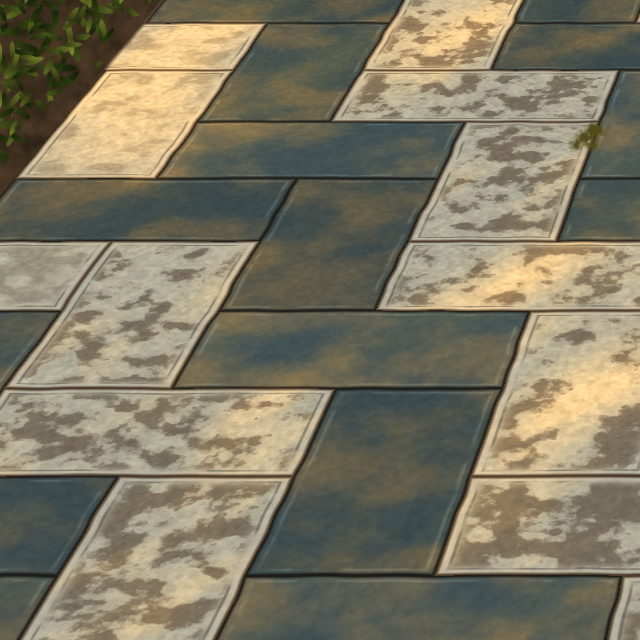
This texture is drawn by a Shadertoy shader. Its source:

```glsl
// Herringbone paving of slate and cream bricks in perspective, with dappled sun and a grass verge.

float hash(vec2 p) {
    vec3 q = fract(p.xyx * 0.1031);
    q += dot(q, q.yzx + 33.33);
    return fract((q.x + q.y) * q.z);
}

float noise(vec2 p) {
    vec2 i = floor(p), f = fract(p);
    f = f * f * (3.0 - 2.0 * f);
    return mix(mix(hash(i), hash(i + vec2(1, 0)), f.x),
               mix(hash(i + vec2(0, 1)), hash(i + vec2(1, 1)), f.x), f.y);
}

float fbm(vec2 p) {
    float sum = 0.0, amp = 0.5;
    for (int i = 0; i < 5; i++) {
        sum += amp * noise(p);
        p = mat2(1.6, 1.2, -1.2, 1.6) * p + 7.3;
        amp *= 0.5;
    }
    return sum / 0.97;
}

// Soft slanting patch of light; size is length and width
float beam(vec2 p, vec2 centre, vec2 size) {
    vec2 d = mat2(0.88, -0.47, 0.47, 0.88) * (p - centre) / size;
    return exp(-dot(d, d));
}

float sunlight(vec2 p) {
    vec2 slant = mat2(0.88, -0.47, 0.47, 0.88) * p;
    float dapple = smoothstep(0.5, 0.85, fbm(slant * vec2(4.0, 13.0) + 3.0));
    float sun = beam(p, vec2(0.22, 0.82), vec2(0.18, 0.11))
              + beam(p, vec2(0.49, 0.89), vec2(0.16, 0.03))
              + beam(p, vec2(0.38, 0.99), vec2(0.20, 0.05))
              + beam(p, vec2(0.72, 0.95), vec2(0.16, 0.05))
              + beam(p, vec2(0.84, 0.575), vec2(0.17, 0.04))
              + beam(p, vec2(0.91, 0.38), vec2(0.18, 0.055))
              + 0.55 * beam(p, vec2(0.56, 0.46), vec2(0.20, 0.025))
              + 0.4 * beam(p, vec2(0.42, 0.60), vec2(0.12, 0.03));
    return clamp(sun * (0.7 + 0.5 * fbm(slant * vec2(8, 30))) + 0.5 * dapple, 0.0, 1.0);
}

// Layers of scattered leaf blades over soil
vec3 verge(vec2 p, float edge) {
    vec3 col = mix(vec3(0.13, 0.11, 0.06), vec3(0.36, 0.26, 0.18), fbm(p * 45.0));
    float cover = smoothstep(0.0, 0.45, edge + 0.4 * (fbm(p * 14.0) - 0.5));
    for (int layer = 0; layer < 3; layer++) {
        vec2 g = p * (30.0 + 6.0 * float(layer)) + 17.0 * float(layer);
        for (int k = 0; k < 9; k++) {
            vec2 cell = floor(g) + vec2(k % 3 - 1, k / 3 - 1);
            float r = hash(cell), turn = 6.283 * hash(cell + 9.1);
            vec2 d = g - cell - vec2(r, hash(cell + 4.7));
            d = mat2(cos(turn), -sin(turn), sin(turn), cos(turn)) * d;
            float leaf = 1.0 - smoothstep(0.7, 1.1, length(d / vec2(0.65, 0.19)));
            vec3 green = mix(vec3(0.14, 0.20, 0.05), vec3(0.46, 0.50, 0.17), r * r);
            col = mix(col, green * (0.85 + 0.5 * d.x), leaf * step(hash(cell + 2.3), 0.75 * cover));
        }
    }
    return col;
}

void mainImage(out vec4 fragColor, in vec2 fragCoord) {
    vec2 p = fragCoord / iResolution.xy;

    // Perspective ground plane: x runs right, y runs towards the viewer
    float down = 1.0 - p.y;
    float v = (down - 0.4857) / (0.0879 + 0.0555 * down);
    vec2 uv = vec2((p.x * (1.0 - 0.0555 * v) - 0.3398 + 0.0879 * v) / 0.2448, v);
    vec2 px = fwidth(uv);
    uv += 0.016 * (vec2(noise(uv * 5.0), noise(uv * 5.0 + 31.0)) - 0.5);

    // Herringbone: phases 0-1 lie across, phases 2-3 lie lengthwise
    vec2 cell = floor(uv);
    float phase = mod(cell.x + cell.y, 4.0);
    bool across = phase < 1.5;
    vec2 size = across ? vec2(2, 1) : vec2(1, 2);
    vec2 start = cell - (across ? vec2(phase, 0) : vec2(0, phase - 2.0));
    vec2 local = uv - start;
    vec2 rim = min(local, size - local);
    float edge = min(rim.x, rim.y);

    // Slate and cream alternate, with one swap in the border course
    float diagonal = start.x + start.y;
    float swapped = start.x < -1.5 && diagonal == -4.0 ? 1.0 : 0.0;
    bool slate = mod(start.x + floor((diagonal + 2.0) / 4.0) + swapped, 2.0) < 0.5;
    float seed = hash(start + 40.0);
    vec2 q = uv + 19.0 * seed;
    float cloud = fbm(q * 2.2), grain = fbm(q * vec2(28, 22));

    // Brick faces
    vec3 col;
    if (slate) {
        col = mix(vec3(0.25, 0.30, 0.31), vec3(0.41, 0.38, 0.30), smoothstep(0.3, 0.75, cloud));
        col *= 0.9 + 0.2 * grain + 0.12 * (seed - 0.5);
        float scuff = smoothstep(0.035, 0.05, edge) - smoothstep(0.05, 0.075, edge);
        col += 0.09 * scuff * smoothstep(0.35, 0.65, fbm(q * 5.0));
    } else {
        float wear = fbm(q * 7.0) * 0.65 + cloud * 0.35;
        float stain = smoothstep(0.46, 0.60, wear + 0.22 * (grain - 0.5) + 0.07 * (seed - 0.5));
        stain *= smoothstep(0.0, 0.14, edge) * (start.x < -1.5 ? 0.4 : 0.85);
        col = mix(vec3(0.71, 0.68, 0.60), vec3(0.42, 0.37, 0.31), stain);
        col *= 0.86 + 0.28 * grain;
        col = mix(col, vec3(0.76, 0.73, 0.67), 0.5 * (1.0 - smoothstep(0.04, 0.09, edge)));
        float groove = 1.0 - smoothstep(0.004, 0.014, abs(edge - 0.062));
        col *= 1.0 - 0.28 * groove * smoothstep(0.3, 0.6, fbm(q * 4.0));
    }

    // Joints and moss
    vec2 solid = smoothstep(vec2(0.010, 0.014) - px, vec2(0.020, 0.026) + px, rim);
    vec3 joint = slate ? vec3(0.11, 0.11, 0.10) : vec3(0.30, 0.23, 0.17);
    col = mix(joint, col, min(solid.x, solid.y));
    float moss = beam(p, vec2(0.925, 0.785), vec2(0.04, 0.025)) * fbm(p * 70.0);
    col = mix(col, vec3(0.32, 0.29, 0.10), smoothstep(0.2, 0.5, moss));

    // Verge beyond the border, then sunlight on the bricks
    col *= mix(vec3(0.98, 1.0, 1.0), vec3(1.40, 1.23, 0.98), sunlight(p));
    float paved = smoothstep(-2.02 - px.x, -1.99 + px.x, uv.x);
    col = mix(verge(p, -2.0 - uv.x), col, paved);
    fragColor = vec4(clamp(col, 0.0, 1.0), 1.0);
}
```
